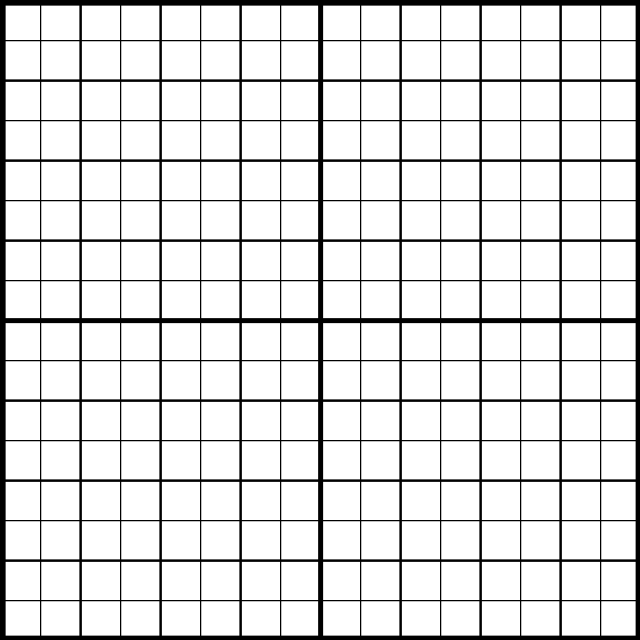
This pattern is drawn by a Shadertoy shader. Its source:

```glsl
// Square ruled grid of 16 by 16 white cells with black lines in four weights:
// thin, medium on every second line, heavy through the middle, and a frame.
// Each axis finds its nearest line, picks a width and measures pixel coverage.

#define CELLS 16.0
#define UNIT (1.0 / 512.0)
#define THIN_WIDTH (1.0 * UNIT)
#define MEDIUM_WIDTH (2.0 * UNIT)
#define HEAVY_WIDTH (4.0 * UNIT)
#define FRAME_WIDTH (8.0 * UNIT)
#define GRID_SHIFT (vec2(0.5, -0.5) * UNIT)
#define PAPER vec3(1.0)
#define INK vec3(0.0)

// Line width by index: the frame is half cut off by the canvas edge.
float lineWidth(float index) {
    if (mod(index, CELLS) < 0.5) return FRAME_WIDTH;
    if (mod(index, CELLS * 0.5) < 0.5) return HEAVY_WIDTH;
    return mod(index, 2.0) < 0.5 ? MEDIUM_WIDTH : THIN_WIDTH;
}

// Share of one pixel's extent covered by the nearest line on this axis.
float lineCoverage(float position, float pixel) {
    float index = floor(position * CELLS + 0.5);
    float offset = position - index / CELLS;
    float halfWidth = 0.5 * lineWidth(index);
    float nearEdge = max(offset - 0.5 * pixel, -halfWidth);
    float farEdge = min(offset + 0.5 * pixel, halfWidth);
    return clamp((farEdge - nearEdge) / pixel, 0.0, 1.0);
}

void mainImage(out vec4 fragColor, in vec2 fragCoord) {
    vec2 pixel = 1.0 / iResolution.xy;
    vec2 position = fragCoord * pixel - GRID_SHIFT;

    // Lay the vertical and horizontal rulings over each other.
    float vertical = lineCoverage(position.x, pixel.x);
    float horizontal = lineCoverage(position.y, pixel.y);
    float ink = 1.0 - (1.0 - vertical) * (1.0 - horizontal);

    fragColor = vec4(mix(PAPER, INK, ink), 1.0);
}
```
